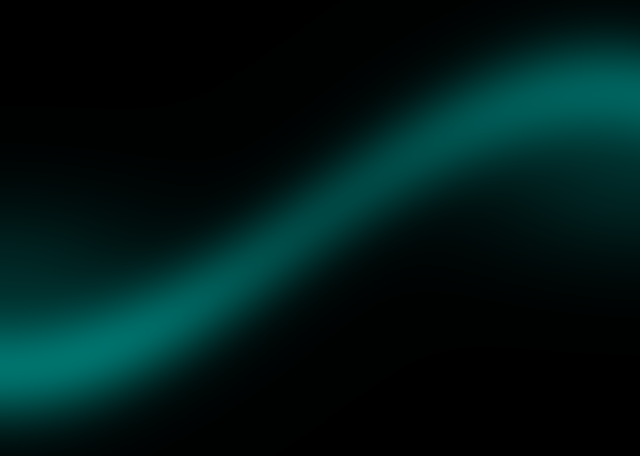
A Shadertoy shader for this background:

```glsl
// A soft teal ribbon of light rising in an S-curve over near-black.
// A cosine sets the ribbon's height, a Gaussian its cross-section;
// two broad hazes fill the hollows of the curve at the left and right edges.

#define TEAL vec3(0.0, 1.0, 0.95)
#define RIBBON_MIDDLE 0.495
#define RIBBON_SWING 0.31
#define RIBBON_CREST_X 0.95
#define RIBBON_WIDTH 0.080
#define AURA_WIDTH 0.21
#define AURA_LIGHT 0.018
#define HAZE_SIZE vec2(0.18, 0.13)
#define LEFT_HAZE vec3(0.0, 0.38, 0.14)   // x, y, brightness
#define RIGHT_HAZE vec3(1.0, 0.61, 0.14)

const float PI = 3.14159;

float gaussian(float distanceFromCentre, float width) {
    float t = distanceFromCentre / width;
    return exp(-0.5 * t * t);
}

float ribbonHeight(float x) {
    return RIBBON_MIDDLE - RIBBON_SWING * cos(PI * x / RIBBON_CREST_X);
}

// Brightest at the lower left, dimmest just past the middle.
float ribbonLight(float x) {
    float leftBoost = 0.13 * (1.0 - smoothstep(0.10, 0.55, x));
    float rightBoost = 0.065 * smoothstep(0.55, 0.95, x);
    return 0.255 + leftBoost + rightBoost;
}

float hazeLight(vec2 uv, vec3 haze) {
    vec2 offset = (uv - haze.xy) / HAZE_SIZE;
    return haze.z * exp(-0.5 * dot(offset, offset));
}

void mainImage(out vec4 fragColor, in vec2 fragCoord) {
    vec2 uv = fragCoord / iResolution.xy;
    float fromRibbon = uv.y - ribbonHeight(uv.x);

    // Ribbon and its faint surrounding aura
    float light = ribbonLight(uv.x) * gaussian(fromRibbon, RIBBON_WIDTH);
    light += AURA_LIGHT * gaussian(fromRibbon, AURA_WIDTH);

    // Hazes beside the curve
    light += hazeLight(uv, LEFT_HAZE) + hazeLight(uv, RIGHT_HAZE);

    fragColor = vec4(TEAL * light, 1.0);
}
```
